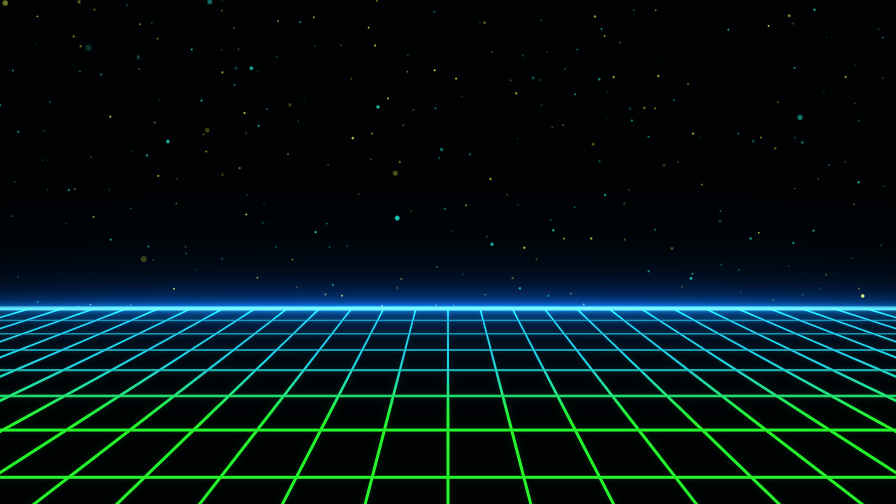
Give the GLSL for this background, as a Shadertoy shader.

```glsl
// Layout, in units of canvas height
const float HORIZON = 0.388;
const float VANISH_Y = 0.634;      // grid lines converge above the horizon
const float COLUMN_SLOPE = 0.259;  // column spacing per unit below VANISH_Y
const float ROW_START = 1.721;     // inverse distance of the nearest row
const float ROW_STEP = 0.331;
const float LINE_FAR = 0.0016;
const float LINE_NEAR = 0.0030;
const float BEAM_HALF_WIDTH = 0.0040;

// Palette
const vec3 SKY = vec3(0.0, 0.006, 0.010);
const vec3 GRID_CYAN = vec3(0.13, 0.80, 0.88);
const vec3 GRID_GREEN = vec3(0.14, 0.96, 0.16);
const vec3 GLOW_BLUE = vec3(0.02, 0.38, 0.92);
const vec3 BEAM = vec3(0.46, 0.97, 1.0);
const vec3 STAR_YELLOW = vec3(0.88, 0.90, 0.25);
const vec3 STAR_TEAL = vec3(0.12, 0.78, 0.70);

vec3 hash3(vec2 p) {
    vec3 q = fract(p.xyx * vec3(0.1031, 0.1030, 0.0973));
    q += dot(q, q.yxz + 33.33);
    return fract((q.xxy + q.yzz) * q.zyx);
}

// Antialiased coverage of a shape edge at the given half width
float coverage(float dist, float halfWidth, float pixel) {
    return clamp((halfWidth - dist) / pixel + 0.5, 0.0, 1.0);
}

float distToInteger(float v) {
    return abs(fract(v + 0.5) - 0.5);
}

// One jittered star per grid cell, kept with the given chance
vec3 starLayer(vec2 p, float cell, float chance, float radius, float seed, float pixel) {
    vec2 id = floor(p / cell);
    vec3 place = hash3(id + seed);
    vec3 look = hash3(id + seed + 71.7);
    vec2 center = (id + 0.1 + 0.8 * place.xy) * cell;
    float r = radius * mix(0.6, 1.1, look.x);
    float disc = coverage(length(p - center), r, pixel * 1.3);
    float light = mix(0.25, 1.0, look.y * look.y);
    vec3 tint = mix(STAR_TEAL, STAR_YELLOW, step(0.48, look.z));
    return tint * disc * light * step(place.z, chance);
}

vec3 starField(vec2 p, float pixel) {
    vec3 stars = starLayer(p, 0.055, 0.60, 0.0020, 11.0, pixel);
    stars += starLayer(p, 0.115, 0.42, 0.0033, 47.0, pixel);
    stars += starLayer(p, 0.210, 0.36, 0.0060, 83.0, pixel);
    return stars;
}

vec3 perspectiveGrid(vec2 p, float pixel) {
    float below = HORIZON - p.y;
    float d = VANISH_Y - p.y;

    // Distances to the nearest lines, measured on the canvas
    float row = (1.0 / d - ROW_START) / ROW_STEP;
    float rowDist = distToInteger(row) * ROW_STEP * d * d;
    float column = p.x / (COLUMN_SLOPE * d);
    float columnDist = distToInteger(column) * COLUMN_SLOPE * d
                     / length(vec2(1.0, p.x / d));

    float nearness = smoothstep(0.0, 0.24, below);
    float width = mix(LINE_FAR, LINE_NEAR, nearness);
    float rowLight = mix(0.62, 1.0, nearness);
    float lines = max(coverage(rowDist, width, pixel) * rowLight,
                      coverage(columnDist, width, pixel));
    float halo = 0.16 * exp(-min(rowDist, columnDist) / 0.005);
    vec3 tint = mix(GRID_CYAN, GRID_GREEN, smoothstep(0.09, 0.235, below));
    return tint * max(lines, halo);
}

void mainImage(out vec4 fragColor, in vec2 fragCoord) {
    float pixel = 1.0 / iResolution.y;
    vec2 p = (fragCoord - vec2(0.5 * iResolution.x, 0.0)) * pixel;
    float aspect = iResolution.x * pixel;
    float height = p.y - HORIZON;

    vec3 color = SKY;
    if (height > 0.0) color += starField(p, pixel);
    else color += perspectiveGrid(p, pixel);

    // Horizon glow, weaker at the sides and on the ground
    float away = abs(height);
    float side = 1.0 - 0.30 * pow(abs(2.0 * p.x / aspect), 3.0);
    float glow = 0.72 * exp(-away / 0.027) + 0.17 * exp(-away / 0.075);
    glow *= side * (height > 0.0 ? 1.0 : 0.75);
    color += GLOW_BLUE * glow * (1.0 - 0.5 * color);

    // Bright beam with a soft rim
    float beam = coverage(away, BEAM_HALF_WIDTH, pixel * 1.5);
    color += GRID_CYAN * 0.45 * side * exp(-away / 0.007);
    color = mix(color, BEAM, beam * side);

    fragColor = vec4(clamp(color, 0.0, 1.0), 1.0);
}
```
